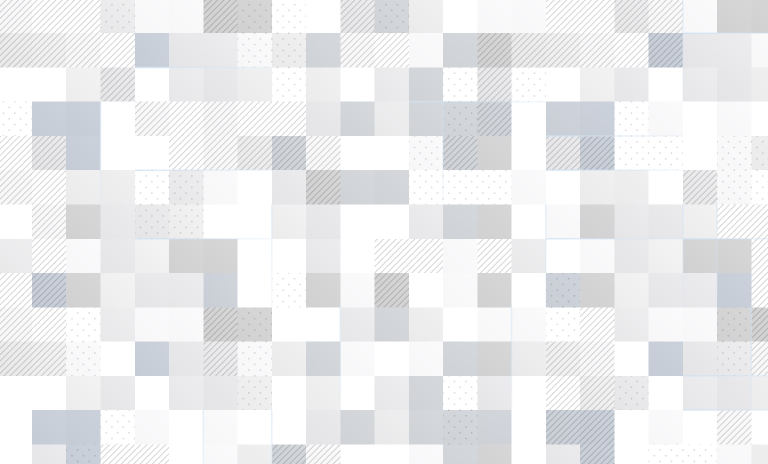
Reproduce this pattern procedurally as a WebGL 1 fragment shader.

```glsl
precision highp float;

uniform vec2 u_resolution;

const float CELLS_ACROSS = 22.42;
const vec2 GRID_OFFSET = vec2(0.066, 0.03);
const vec2 TILE = vec2(15.0, 9.0);
const float SHADE_PRIME = 137.0;

float hash(vec2 p) {
  return fract(sin(dot(p, vec2(127.1, 311.7))) * 43758.55);
}

vec2 gradientAt(vec2 corner) {
  float angle = 6.2832 * hash(corner);
  return vec2(cos(angle), sin(angle));
}

float gradientNoise(vec2 p) {
  vec2 i = floor(p);
  vec2 f = p - i;
  vec2 u = f * f * f * (f * (f * 6.0 - 15.0) + 10.0);
  vec2 e = vec2(1.0, 0.0);
  float low = mix(dot(gradientAt(i), f),
                  dot(gradientAt(i + e.xy), f - e.xy), u.x);
  float high = mix(dot(gradientAt(i + e.yx), f - e.yx),
                   dot(gradientAt(i + e.xx), f - e.xx), u.x);
  return mix(low, high, u.y);
}

// Coverage of a shape of the given radius at distance d
float cover(float d, float radius, float blur) {
  return 1.0 - smoothstep(radius - blur, radius + blur, d);
}

// Cubes modulo a prime shuffle the tile's cells into evenly spread ranks
float shadeRank(vec2 cell) {
  vec2 wrapped = floor(mod(cell + 0.5, TILE));
  float i = wrapped.x + TILE.x * wrapped.y + 50.0;
  float square = floor(mod(i * i + 0.5, SHADE_PRIME));
  return mod(i * square + 0.5, SHADE_PRIME) / SHADE_PRIME;
}

vec3 cellColor(vec2 cell, vec2 local, float blueness) {
  float rank = shadeRank(cell);
  float variation = hash(floor(mod(cell + 0.5, TILE)) + 7.0);
  float sheen = 0.012 * (local.x - local.y);
  if (rank < 0.34) return vec3(1.0);
  if (rank < 0.49) return vec3(0.975, 0.975, 0.98) + 0.5 * sheen;
  if (rank < 0.77) {
    return mix(vec3(0.945), vec3(0.905, 0.905, 0.915), variation) + sheen;
  }
  vec3 gray = vec3(0.83, 0.83, 0.835);
  vec3 blue = mix(vec3(0.825, 0.835, 0.85), vec3(0.785, 0.81, 0.85), blueness);
  return mix(gray, blue, step(0.45, variation)) + sheen;
}

float hatch(vec2 p, float blur) {
  float linesPerCell = 5.5;
  float d = abs(fract((p.x + p.y) * linesPerCell) - 0.5);
  return cover(d / (linesPerCell * 1.414), 0.014, blur);
}

float dots(vec2 p, float blur) {
  float density = 3.0;
  vec2 q = fract(vec2(p.x + p.y, p.x - p.y) * density) - 0.5;
  return cover(length(q) / (density * 1.414), 0.026, blur);
}

// Sparse line segments along whole values of p.y, faded at one end
float gridLine(vec2 p, float span, float chance, float blur) {
  float row = floor(p.y + 0.5);
  float along = p.x / span;
  float present = step(1.0 - chance, hash(vec2(floor(along), row) + 31.0));
  float fade = 1.0 - 0.7 * fract(along);
  return present * fade * cover(abs(p.y - row), 0.022, blur);
}

vec3 mosaic(vec2 p, float blueness, float blur) {
  vec2 cell = floor(p);
  vec3 color = cellColor(cell, p - cell, blueness);

  // Overlays gather in small groups of cells
  float hatched = step(0.17, gradientNoise(cell * 0.37 + 4.3));
  float dotted = step(0.18, gradientNoise(cell * 0.37 + 61.7));
  color *= 1.0 - 0.17 * hatched * hatch(p, blur);
  color *= 1.0 - 0.13 * (1.0 - hatched) * dotted * dots(p, blur);

  float line = max(gridLine(p, 4.0, 0.13, blur),
                   0.7 * gridLine(p.yx + 90.0, 3.0, 0.08, blur));
  return mix(color, vec3(0.82, 0.89, 0.95), 0.8 * line);
}

void main() {
  float pixel = CELLS_ACROSS / u_resolution.x;
  vec2 fromTop = vec2(gl_FragCoord.x, u_resolution.y - gl_FragCoord.y);
  vec2 p = fromTop * pixel + GRID_OFFSET;
  float sideways = abs(gl_FragCoord.x / u_resolution.x - 0.5);
  float blueness = smoothstep(0.05, 0.35, sideways);

  // Four samples smooth the cell edges
  vec3 color = vec3(0.0);
  for (int y = 0; y < 2; y++) {
    for (int x = 0; x < 2; x++) {
      vec2 shift = (vec2(float(x), float(y)) - 0.5) * 0.5 * pixel;
      color += 0.25 * mosaic(p + shift, blueness, 0.35 * pixel);
    }
  }
  gl_FragColor = vec4(color, 1.0);
}
```
